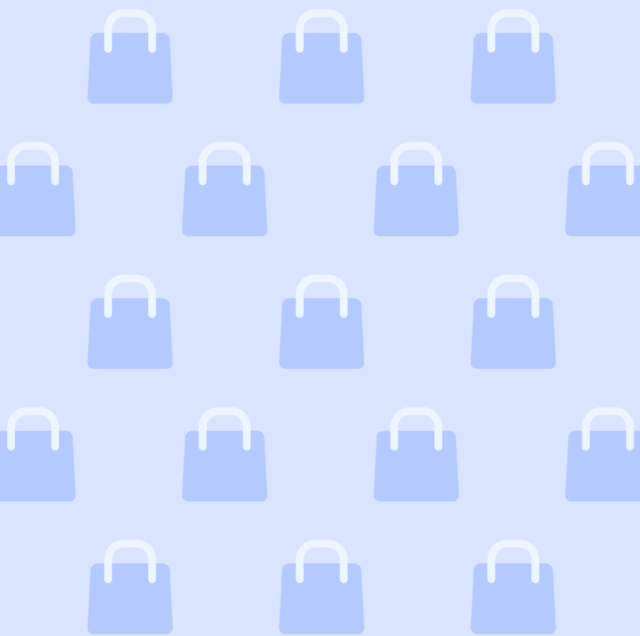
This pattern is drawn by a Shadertoy shader. Its source:

```glsl
#define PITCH vec2(0.2994, 0.2072)
#define ORIGIN vec2(0.2033, 0.0582)
#define ROW_SHIFT 0.1478
#define BODY_HALF vec2(0.0642, 0.0552)
#define BODY_TAPER 0.053
#define BODY_CORNER 0.0104
#define HANDLE_HALF_WIDTH 0.0344
#define HANDLE_SPAN vec2(0.0306, 0.0861)
#define HANDLE_CORNER 0.0247
#define HANDLE_STROKE 0.0122

const vec3 BACKGROUND = vec3(0.85, 0.894, 1.0);
const vec3 BODY_COLOR = vec3(0.702, 0.788, 1.0);
const vec3 HANDLE_COLOR = vec3(0.93, 0.96, 1.0);

// Distance from an offset measured from the corner of a rounded box
float roundedCorner(vec2 offset, float radius) {
    vec2 d = offset + radius;
    return length(max(d, 0.0)) + min(max(d.x, d.y), 0.0) - radius;
}

// Rounded box widening towards its base
float bagBody(vec2 p) {
    vec2 q = vec2(abs(p.x) + BODY_TAPER * p.y, abs(p.y));
    return roundedCorner(q - BODY_HALF, BODY_CORNER);
}

// Arch with rounded shoulders and round-capped feet
float bagHandle(vec2 p) {
    float side = abs(p.x) - HANDLE_HALF_WIDTH;
    float arch = abs(roundedCorner(vec2(side, p.y - HANDLE_SPAN.y), HANDLE_CORNER));
    float foot = length(vec2(side, p.y - HANDLE_SPAN.x));
    return (p.y > HANDLE_SPAN.x ? arch : foot) - 0.5 * HANDLE_STROKE;
}

float coverage(float dist, float blur) {
    return 1.0 - smoothstep(-blur, blur, dist);
}

void mainImage(out vec4 fragColor, in vec2 fragCoord) {
    float blur = 1.0 / iResolution.x;
    vec2 p = fragCoord / iResolution.x - ORIGIN;

    // Staggered grid: every other row slides sideways
    float row = round(p.y / PITCH.y);
    p.x -= ROW_SHIFT * mod(row, 2.0);
    vec2 cell = vec2(round(p.x / PITCH.x), row);
    p -= cell * PITCH;

    // Handle lies over the body
    vec3 color = mix(BACKGROUND, BODY_COLOR, coverage(bagBody(p), blur));
    color = mix(color, HANDLE_COLOR, coverage(bagHandle(p), blur));
    fragColor = vec4(color, 1.0);
}
```
